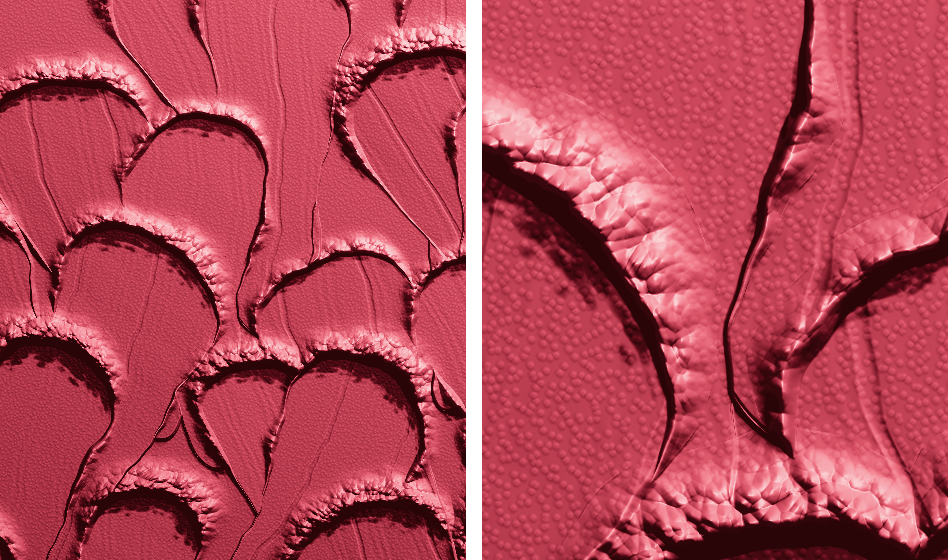
Left, the full canvas; right, a detail of the centre.
This texture is drawn by a WebGL 2 fragment shader. Its source:

```glsl
#version 300 es
precision highp float;
// Thick, creamy paste spread in overlapping tongue-shaped knife strokes.
// Strokes are layered into a height field of pressed beds and crumpled rims,
// which is lit from the upper right, shadowed and toned through a colour ramp.

#define SPACING vec2(0.31, 0.26)  // distance between stroke tips
#define WIDTH 0.145               // mean half width of a stroke
#define REACH 0.52                // length of a stroke
#define RIM 0.027                 // thickness of the pushed-up rim
#define CRUMPLE 0.75              // roughness of the rim
#define STREAK 0.00016            // depth of the drag lines
#define GRAIN 0.00028             // height of the fine specks
#define LIGHT vec3(0.43, 0.72, 0.55)
#define SHADOW_SLOPE 0.55
#define TONE 0.515                // tone of level paste
#define CONTRAST 0.85

uniform vec2 u_resolution;
out vec4 fragColor;

const vec3 RAMP[6] = vec3[6](
  vec3(0.16, 0.02, 0.03), vec3(0.37, 0.05, 0.10), vec3(0.64, 0.18, 0.25),
  vec3(0.84, 0.31, 0.39), vec3(0.95, 0.49, 0.55), vec3(0.98, 0.82, 0.83));

vec2 hash2(vec2 p) {
  vec3 a = fract(p.xyx * vec3(0.1031, 0.1030, 0.0973));
  a += dot(a, a.yzx + 33.33);
  return fract((a.xx + a.yz) * a.zy);
}

// Distance to the nearest jittered cell point
float cells(vec2 p) {
  vec2 cell = floor(p), f = p - cell;
  float nearest = 2.0;
  for (int y = -1; y <= 1; y++)
    for (int x = -1; x <= 1; x++) {
      vec2 o = vec2(x, y);
      vec2 r = o + hash2(cell + o + 50.0) - f;
      nearest = min(nearest, dot(r, r));
    }
  return sqrt(nearest);
}

// Layered sines that make the outlines uneven
vec2 wobble(vec2 p) {
  vec2 w = vec2(0.0);
  float size = 0.011, freq = 11.0;
  for (int i = 0; i < 4; i++) {
    w += size * sin(p.yx * freq + p * freq * 0.6 + vec2(1.7, 4.1) * float(i));
    size *= 0.42;
    freq *= 2.3;
  }
  return w;
}

// x: height, y: rim thickness at this point
vec2 surface(vec2 p) {
  vec2 bent = p + wobble(p);
  float bed = 0.0, rim = 0.0;
  for (int row = 0; row < 5; row++)
    for (int col = 0; col < 4; col++) {
      vec2 id = vec2(col, row);
      vec2 k = hash2(id + 3.0), m = hash2(id + 21.0);
      vec2 tip = vec2(id.x - 0.2 + 0.5 * mod(id.y, 2.0), 4.3 - id.y) * SPACING
               + (k - 0.5) * vec2(0.16, 0.13);
      float turn = (m.x - 0.5) * 1.1, c = cos(turn), s = sin(turn);
      vec2 q = mat2(c, s, -s, c) * (bent - tip);

      // Tapered tongue with its round tip at the top
      float w = WIDTH * (0.75 + 0.5 * m.y);
      float taper = 1.0 - 0.55 * smoothstep(0.0, REACH, -q.y);
      vec2 n = vec2(q.x / taper, q.y - clamp(q.y, -REACH, -w));
      float len = length(n), d = len - w;
      if (d > 0.1) continue;

      // Rim: heavy at the tip, in lumps along the sides, thin at the tail
      float crown = smoothstep(0.05, 0.95, n.y / max(len, 0.001));
      float lumps = 0.5 + 0.5 * sin(q.y * 23.0 + sign(q.x) * 2.0 + k.x * 40.0);
      float thick = RIM * (0.16 + crown * (0.5 + 0.6 * k.y) + 0.5 * lumps * lumps * (1.0 - crown));
      thick *= 1.0 - 0.8 * smoothstep(0.2, 0.42, -q.y);
      float e = d / thick;
      float profile = smoothstep(-0.55, 0.05, e) * exp(-1.1 * max(e, 0.0) * max(e, 0.0));

      // Pressed bed with drag lines along the stroke
      float drag = STREAK * sin(q.x * 240.0 + 3.0 * sin(q.x * 83.0 + k.y * 6.0));
      drag -= 0.0012 * step(0.55, m.y) * smoothstep(0.965, 1.0, sin(q.x * 48.0 + k.x * 9.0));
      float level = (k.x - 0.5) * 0.008 + q.x * (m.y - 0.5) * 0.16 - q.y * 0.02 + drag;
      float inside = smoothstep(0.004, -0.004, d);
      bed = mix(bed, level, inside);
      rim = max(rim * (1.0 - inside), thick * profile);
    }
  float rough = 1.0;
  if (rim > 0.001)
    rough += CRUMPLE * (0.5 - cells(bent * vec2(34.0, 48.0))) + 0.3 * CRUMPLE * (0.5 - cells(bent * 105.0));
  return vec2(bed + rim * rough, rim);
}

float detailed(vec2 p) {
  return surface(p).x + GRAIN * smoothstep(0.5, 0.1, cells(p * 165.0));
}

void main() {
  vec2 p = gl_FragCoord.xy / u_resolution.y;
  vec2 here = surface(p);

  // Slope and direct light
  float eps = 0.0013, h = here.x + GRAIN * smoothstep(0.5, 0.1, cells(p * 165.0));
  vec2 slope = vec2(detailed(p + vec2(eps, 0.0)), detailed(p + vec2(0.0, eps))) - h;
  vec3 normal = normalize(vec3(-slope / eps, 1.0));
  vec3 light = normalize(LIGHT);
  float lit = max(dot(normal, light), 0.0) - light.z;
  float gloss = pow(max(dot(normal, normalize(light + vec3(0.0, 0.0, 1.0))), 0.0), 22.0);

  // Cast shadow, marched towards the light
  float shade = 0.0;
  for (int i = 1; i <= 6; i++) {
    float t = 0.075 * pow(float(i) / 6.0, 1.3);
    float over = surface(p + normalize(light.xy) * t).x - here.x - t * SHADOW_SLOPE;
    shade = max(shade, smoothstep(0.0, 0.011, over));
  }

  // Brighter towards the upper right
  float tone = TONE + 0.2 * dot(p - vec2(0.42, 0.5), vec2(0.5, 0.9));
  tone += CONTRAST * lit - 0.4 * shade;
  tone += 0.2 * gloss * smoothstep(0.002, 0.012, here.y) * (1.0 - shade);
  float x = clamp(tone, 0.0, 0.999) * 5.0;
  int i = int(x);
  fragColor = vec4(mix(RAMP[i], RAMP[i + 1], fract(x)), 1.0);
}
```
